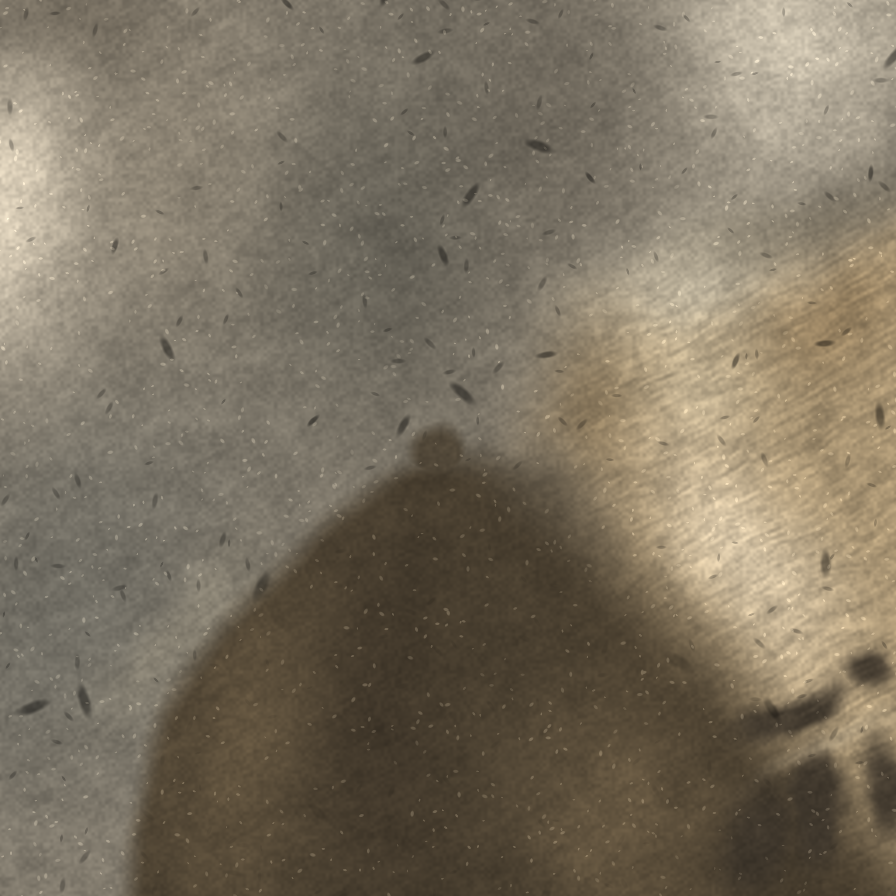
This texture is drawn by a WebGL 2 fragment shader. Its source:

```glsl
#version 300 es
precision highp float;
// Weathered plaster wall: soft patches of light over grey and ochre, with a
// peaked brown shadow and dark smudges. Gaussian blobs set the broad tones,
// then noise, streaks, chips and hashed specks add the rough surface.
uniform vec2 u_resolution;
out vec4 fragColor;

float hash(vec2 p) {
  vec3 q = fract(vec3(p.xyx) * 0.1031);
  q += dot(q, q.yzx + 33.33);
  return fract((q.x + q.y) * q.z);
}

float noise(vec2 p) {
  vec2 i = floor(p), f = fract(p);
  f = f * f * (3.0 - 2.0 * f);
  return mix(mix(hash(i), hash(i + vec2(1, 0)), f.x),
             mix(hash(i + vec2(0, 1)), hash(i + vec2(1, 1)), f.x), f.y);
}

float fbm(vec2 p) {
  float sum = 0.0, amp = 0.5;
  for (int i = 0; i < 5; i++) {
    sum += amp * noise(p);
    p = mat2(1.6, 1.2, -1.2, 1.6) * p + 7.3;
    amp *= 0.5;
  }
  return sum;
}

vec2 turn(vec2 p, float a) {
  float c = cos(a), s = sin(a);
  return vec2(c * p.x + s * p.y, c * p.y - s * p.x);
}

// Soft elliptical patch, 1 at its centre
float blob(vec2 p, vec2 centre, vec2 radius, float angle) {
  vec2 q = turn(p - centre, angle) / radius;
  return exp(-dot(q, q));
}

// Thin flakes or points, one candidate per grid cell
float scatter(vec2 p, float cells, float density, vec2 size, float seed) {
  vec2 g = p * cells, id = floor(g);
  float mask = 0.0;
  for (int y = -1; y <= 1; y++)
    for (int x = -1; x <= 1; x++) {
      vec2 cell = id + vec2(x, y);
      float pick = hash(cell + seed);
      vec2 at = cell + vec2(hash(cell + seed + 11.0), hash(cell + seed + 23.0));
      float scale = 0.5 + 0.8 * hash(cell + seed + 37.0);
      vec2 q = turn(g - at, 6.28 * hash(cell + seed + 51.0)) / (size * scale);
      mask = max(mask, step(pick, density) * (1.0 - smoothstep(0.5, 1.3, length(q))));
    }
  return mask;
}

void main() {
  vec2 uv = gl_FragCoord.xy / u_resolution;
  vec2 warp = vec2(fbm(uv * 9.0), fbm(uv * 9.0 + 40.0)) - 0.48;
  vec2 p = uv + 0.045 * warp;

  // Grey plaster with cool, dim areas
  vec3 col = vec3(0.515, 0.485, 0.43);
  col = mix(col, vec3(0.59, 0.55, 0.48), 0.7 * blob(p, vec2(0.20, 0.78), vec2(0.16, 0.22), 0.0));
  col = mix(col, vec3(0.39, 0.375, 0.335), 0.9 * blob(p, vec2(0.44, 0.74), vec2(0.15, 0.23), -0.3));
  col = mix(col, vec3(0.41, 0.385, 0.34), 0.75 * blob(p, vec2(0.62, 0.90), vec2(0.13, 0.18), 0.0));
  col = mix(col, vec3(0.40, 0.37, 0.32), 0.7 * blob(p, vec2(0.06, 0.98), vec2(0.14, 0.07), 0.0));
  col = mix(col, vec3(0.43, 0.42, 0.385), 0.85 * blob(p, vec2(0.07, 0.33), vec2(0.20, 0.27), -0.5));
  col = mix(col, vec3(0.59, 0.56, 0.49), 0.6 * blob(p, vec2(0.21, 0.30), vec2(0.12, 0.035), 0.85));

  // Ochre side, entering from the right
  float ochre = smoothstep(0.56, 0.74, p.x) * (1.0 - smoothstep(0.64, 0.76, p.y - 0.25 * (p.x - 0.8)));
  col = mix(col, vec3(0.65, 0.57, 0.44), ochre);
  col = mix(col, vec3(0.47, 0.39, 0.27), 0.6 * blob(p, vec2(0.67, 0.53), vec2(0.07, 0.09), 0.0));
  col = mix(col, vec3(0.55, 0.46, 0.33), 0.7 * blob(p, vec2(0.93, 0.65), vec2(0.08, 0.07), 0.4));

  // Pools of light
  col = mix(col, vec3(0.88, 0.83, 0.74), 0.95 * blob(p, vec2(0.0, 0.77), vec2(0.095, 0.15), 0.0));
  col = mix(col, vec3(0.81, 0.77, 0.69), 0.95 * blob(p, vec2(0.88, 0.95), vec2(0.13, 0.15), 0.0));
  col = mix(col, vec3(0.79, 0.75, 0.66), 0.85 * blob(p, vec2(0.78, 0.69), vec2(0.12, 0.06), 0.25));
  col = mix(col, vec3(0.80, 0.74, 0.62), 0.6 * blob(p, vec2(0.78, 0.57), vec2(0.08, 0.08), 0.0));
  col = mix(col, vec3(0.84, 0.77, 0.65), 0.95 * blob(p, vec2(0.83, 0.38), vec2(0.075, 0.15), 0.6));
  col = mix(col, vec3(0.45, 0.42, 0.36), 0.6 * blob(p, vec2(0.92, 0.755), vec2(0.15, 0.04), 0.3));

  // Peaked shadow: firm curved left side, soft right side, round tip
  vec2 s = uv + 0.022 * warp;
  float h = max(s.y, 0.0) / 0.5;
  float leftSide = (s.x - 0.145 - 0.34 * pow(h, 2.4)) / sqrt(1.0 + 2.6 * pow(h, 2.8));
  float rightSide = 0.57 + 0.95 * (0.5 - s.y) - s.x;
  float shade = smoothstep(-0.018, 0.022, leftSide) * smoothstep(-0.09, 0.09, rightSide);
  shade *= 1.0 - smoothstep(0.46, 0.53, s.y);
  float tip = 1.0 - smoothstep(0.022, 0.044, length(s - vec2(0.49, 0.495)));
  shade = max(shade, 0.85 * tip);
  vec3 brown = vec3(0.275, 0.235, 0.175);
  brown = mix(brown, vec3(0.40, 0.34, 0.25), 0.75 * blob(p, vec2(0.28, 0.17), vec2(0.09, 0.20), -0.2));
  brown = mix(brown, vec3(0.41, 0.35, 0.26), 0.8 * blob(p, vec2(0.69, 0.10), vec2(0.11, 0.13), 0.0));
  brown = mix(brown, vec3(0.22, 0.185, 0.14), 0.6 * blob(p, vec2(0.43, 0.18), vec2(0.07, 0.20), 0.0));
  col = mix(col, brown, 0.96 * shade);

  // Broken smudges in the lower right
  vec2 m = uv + 0.07 * warp;
  float smudge = blob(m, vec2(0.89, 0.215), vec2(0.085, 0.026), 0.35);
  smudge = max(smudge, blob(m, vec2(0.98, 0.265), vec2(0.035, 0.03), -0.5));
  smudge = max(smudge, blob(m, vec2(0.92, 0.10), vec2(0.032, 0.09), 0.0));
  smudge = max(smudge, blob(m, vec2(0.985, 0.13), vec2(0.024, 0.065), 0.0));
  smudge = max(smudge, 0.85 * blob(m, vec2(0.85, 0.06), vec2(0.06, 0.10), -0.3));
  col = mix(col, vec3(0.24, 0.21, 0.17), 0.9 * smoothstep(0.2, 0.85, smudge));
  col = mix(col, vec3(0.72, 0.65, 0.53), 0.7 * blob(m, vec2(0.95, 0.185), vec2(0.07, 0.012), 0.45));

  // Mottling, fine grain and slanted scratches
  float streak = noise(turn(uv + 0.02 * warp, 0.5) * vec2(45.0, 230.0)) - 0.5;
  float grain = noise(uv * 260.0) + 0.6 * noise(uv * 130.0 + 9.0) - 0.8;
  col *= 1.0 + 0.22 * (fbm(uv * 28.0) - 0.48) + 0.13 * grain;
  col *= 1.0 + streak * (0.07 + 0.13 * ochre * (1.0 - shade));

  // Dark chips and pale specks
  float chips = scatter(uv + 0.012 * warp, 11.0, 0.22, vec2(0.16, 0.055), 3.0);
  chips = max(chips, 0.6 * scatter(uv, 38.0, 0.14, vec2(0.25, 0.09), 71.0));
  col *= 1.0 - 0.4 * chips * (1.0 - 0.7 * shade);
  float specks = scatter(uv, 85.0, 0.22, vec2(0.22, 0.13), 131.0);
  col += vec3(0.17, 0.16, 0.14) * specks * (0.4 + 0.6 * noise(uv * 20.0));
  fragColor = vec4(clamp(col, 0.0, 1.0), 1.0);
}
```
